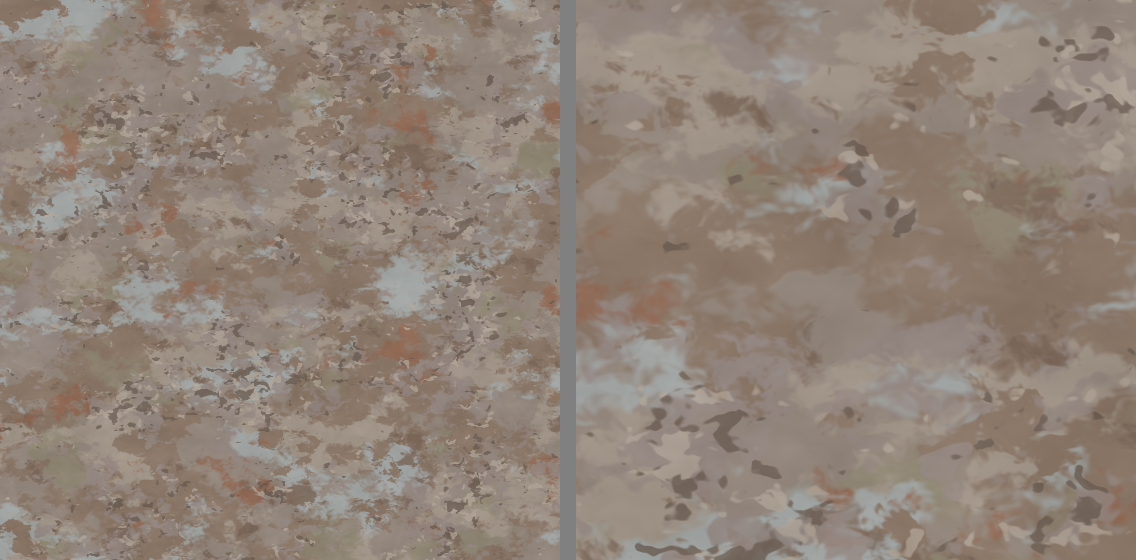
Left: the whole. Right: its middle third, enlarged.
Give the GLSL for this texture, as a Shadertoy shader.

```glsl
// Weathered mineral surface: flat ragged stains of tan, grey, rust and pale blue,
// broken up by clusters of small dark and light flakes. Each layer thresholds
// its own gradient-noise fbm, scaled to unit variance so coverage is easy to tune.

const vec3 STONE     = vec3(0.570, 0.520, 0.480);
const vec3 TAN       = vec3(0.535, 0.460, 0.400);
const vec3 SAND      = vec3(0.625, 0.578, 0.530);
const vec3 BLUE_GREY = vec3(0.625, 0.640, 0.635);
const vec3 MAUVE     = vec3(0.575, 0.525, 0.505);
const vec3 OLIVE     = vec3(0.545, 0.515, 0.435);
const vec3 RUST      = vec3(0.565, 0.395, 0.310);
const vec3 UMBER     = vec3(0.470, 0.390, 0.335);
const vec3 DARK_CHIP = vec3(0.410, 0.355, 0.315);
const vec3 PALE_CHIP = vec3(0.690, 0.645, 0.595);

const vec2  STRETCH      = vec2(0.85, 1.12); // features run slightly wider than tall
const float EDGE_WARP    = 0.007;            // raggedness of stain outlines
const float EDGE_SCALE   = 45.0;
const float ROUGHNESS    = 0.66;             // amplitude ratio between octaves
const float CLUSTER_SCALE = 6.0;             // size of the flaky regions
const float CLUSTERING   = 0.75;             // how strongly flakes gather there
const float CHIP_SCALE   = 40.0;
const float GRAIN        = 0.012;

const float TAU = 6.28318;

vec2 gradient(vec2 cell) {
    float angle = TAU * fract(sin(dot(cell, vec2(127.1, 311.7))) * 43758.5);
    return vec2(cos(angle), sin(angle));
}

float gradientNoise(vec2 p) {
    vec2 cell = floor(p), f = fract(p);
    vec2 w = f * f * f * (f * (f * 6.0 - 15.0) + 10.0);
    vec2 e = vec2(1.0, 0.0);
    float bottom = mix(dot(gradient(cell), f),
                       dot(gradient(cell + e), f - e), w.x);
    float top = mix(dot(gradient(cell + e.yx), f - e.yx),
                    dot(gradient(cell + e.xx), f - e.xx), w.x);
    return mix(bottom, top, w.y);
}

// Fractal noise with roughly zero mean and unit variance
float fbm(vec2 p, int octaves) {
    float sum = 0.0, power = 0.0, amplitude = 1.0;
    for (int i = 0; i < octaves; i++) {
        sum += amplitude * gradientNoise(p);
        power += amplitude * amplitude;
        amplitude *= ROUGHNESS;
        p = p * 2.03 + vec2(17.3, 9.1);
    }
    return 4.0 * sum / sqrt(power);
}

float cover(float field, float threshold, float softness) {
    return smoothstep(threshold - softness, threshold + softness, field);
}

// Broad stain with a ragged edge
float stain(vec2 p, float scale, float threshold, float softness, float seed) {
    return cover(fbm(p * scale + seed * vec2(13.7, 7.9), 6), threshold, softness);
}

// Small flakes gathered where the cluster field is high
float chips(vec2 p, float scale, float threshold, float cluster, float seed) {
    float field = fbm(p * scale + seed * vec2(13.7, 7.9), 3);
    return cover(field + CLUSTERING * cluster, threshold, 0.3);
}

void mainImage(out vec4 fragColor, in vec2 fragCoord) {
    vec2 p = fragCoord / iResolution.y * STRETCH;
    p += EDGE_WARP * vec2(gradientNoise(p * EDGE_SCALE),
                          gradientNoise(p * EDGE_SCALE + 31.7));

    // Broad stains, common tones first
    vec3 colour = STONE;
    colour = mix(colour, TAN,       stain(p, 5.0, 0.25, 0.35, 1.0));
    colour = mix(colour, MAUVE,     stain(p, 6.0, 0.80, 0.30, 2.0));
    colour = mix(colour, SAND,      stain(p, 7.0, 0.65, 0.35, 3.0));
    colour = mix(colour, OLIVE,     stain(p, 5.0, 1.20, 0.45, 4.0) * 0.8);
    colour = mix(colour, BLUE_GREY, stain(p, 5.5, 0.95, 0.45, 5.0));
    colour = mix(colour, TAN,       stain(p, 9.0, 1.00, 0.25, 6.0));
    colour = mix(colour, UMBER,     stain(p, 9.0, 1.50, 0.40, 7.0) * 0.8);
    colour = mix(colour, RUST,      stain(p, 8.0, 1.65, 0.45, 8.0) * 0.8);

    // Flakes and pits
    float cluster = fbm(p * CLUSTER_SCALE + 71.3, 3);
    colour = mix(colour, MAUVE,     chips(p, CHIP_SCALE * 0.6, 1.35, cluster, 9.0) * 0.8);
    colour = mix(colour, PALE_CHIP, chips(p, CHIP_SCALE, 1.95, cluster, 10.0) * 0.75);
    colour = mix(colour, DARK_CHIP, chips(p, CHIP_SCALE * 1.1, 1.95, cluster, 11.0) * 0.75);

    // Faint cloudy shading
    colour += GRAIN * fbm(p * 14.0 + 53.9, 4);
    fragColor = vec4(colour, 1.0);
}
```
